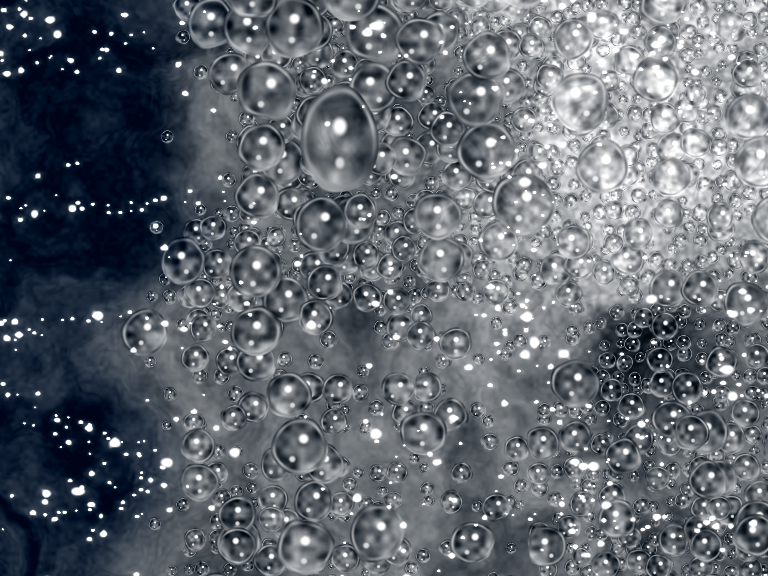
Give the GLSL for this texture, as a WebGL 1 fragment shader.

```glsl
precision highp float;
// Glassy bubbles and froth on rippled dark water, with scattered sun glints.
uniform vec2 u_resolution;

float hash(vec2 p) {
  vec3 q = fract(vec3(p.xyx) * 0.1031);
  q += dot(q, q.yzx + 33.33);
  return fract((q.x + q.y) * q.z);
}

float noise(vec2 p) {
  vec2 i = floor(p), f = fract(p);
  f = f * f * (3.0 - 2.0 * f);
  return mix(mix(hash(i), hash(i + vec2(1.0, 0.0)), f.x),
             mix(hash(i + vec2(0.0, 1.0)), hash(i + 1.0), f.x), f.y);
}

float fbm(vec2 p) {
  float sum = 0.0, amp = 0.5;
  for (int i = 0; i < 4; i++) {
    sum += amp * noise(p);
    p = mat2(0.8, 0.6, -0.6, 0.8) * p * 2.1 + 7.3;
    amp *= 0.5;
  }
  return sum;
}

// Regions: open dark water at left, bright froth at upper right.
float openWater(vec2 p) {
  return 1.0 - smoothstep(0.18, 0.40, p.x + 0.22 * (noise(p * 5.0) - 0.5));
}

float brightFroth(vec2 p) {
  vec2 w = p + 0.2 * (noise(p * 6.0 + 4.0) - 0.5);
  return smoothstep(0.65, 1.05, w.x) * smoothstep(0.36, 0.66, w.y);
}

// Chance of a bubble; fineness runs from 0 for large to 1 for small.
float bubbleChance(vec2 p, float fineness) {
  vec2 w = p + 0.14 * (noise(p * 7.0 + 9.0) - 0.5);
  float raft = smoothstep(0.32, 0.40, w.x) * smoothstep(0.45, 0.51, w.y);
  raft *= 1.0 - (1.0 - fineness) * smoothstep(0.72, 0.95, w.x);
  float rightBank = smoothstep(0.88, 1.08, w.x) * mix(0.12, 0.85, fineness);
  float strays = 0.24 * smoothstep(0.26, 0.42, w.x);
  float lowerClump = 0.5 * smoothstep(0.22, 0.05, length((p - vec2(0.48, 0.06)) * vec2(0.8, 1.0)));
  return max(max(raft * 0.9, rightBank), strays + lowerClump);
}

float glintChance(vec2 p) {
  float band = 1.0 - smoothstep(0.03, 0.15, abs(noise(p * 5.5 + 2.0) - 0.5));
  float left = 0.55 * openWater(p - vec2(0.05, 0.0));
  float right = 0.30 * smoothstep(0.75, 1.0, p.x);
  return band * (left + right + 0.14) + 0.03;
}

float waterTone(vec2 p) {
  vec2 warp = vec2(fbm(p * 5.0), fbm(p * 5.0 + 31.0)) - 0.5;
  float streaks = fbm(p * vec2(11.0, 5.0) + warp * 5.0) - 0.47;
  float froth = brightFroth(p), open = openWater(p);
  float tone = mix(0.36, 0.09, open) + 0.26 * froth;
  tone += streaks * mix(0.58, 0.40, open);
  tone -= 0.24 * smoothstep(0.15, 0.05, length(p - vec2(1.13, 0.37)) + 0.2 * warp.x);
  float crumple = abs(noise(p * 70.0 + warp * 14.0) - 0.5) + 0.6 * noise(p * 130.0) - 0.53;
  tone += crumple * mix(0.10, 0.42, froth);
  return max(tone, 0.015);
}

// One bubble in local units: q has length 1 at its edge.
float paintBubble(float under, float water, vec2 q, float seed, float blur) {
  float r = length(q) * (1.0 + 0.18 * (noise(q * 1.4 + seed * 37.0) - 0.5));
  if (r > 1.0 + blur) return under;
  float angle = -1.4 + 2.4 * (seed - 0.5);
  float shade = 0.05 + 0.55 * water * water;
  float body = mix(water * 0.95 + 0.02, shade, 0.85 * smoothstep(0.35, 0.85, r));
  body += 0.42 * (noise(q * 3.5 + seed * 91.0) - 0.42);
  body += 0.38 * smoothstep(0.35, 0.8, r) * smoothstep(0.1, 0.9, dot(q, vec2(cos(angle), sin(angle))));
  float ring = (r - 0.89) / 0.065;
  body = mix(body, 0.22 + 0.6 * noise(q * 2.5 + seed * 53.0), 0.85 * exp(-ring * ring));
  vec2 spot = vec2(0.35 * (seed - 0.4), 0.26);
  body = mix(body, 1.0, smoothstep(0.23, 0.09, length(q - spot)));
  body = mix(body, 0.85, smoothstep(0.16, 0.05, length(q + spot * 1.7)));
  return mix(under, max(body, 0.02), 1.0 - smoothstep(1.0 - blur, 1.0 + blur, r));
}

float bubbleLayer(float under, float water, vec2 p, float cell, float fineness, float pixel) {
  vec2 id = floor(p / cell);
  for (int y = -1; y <= 1; y++) {
    for (int x = -1; x <= 1; x++) {
      vec2 k = id + vec2(float(x), float(y));
      vec2 key = k + 40.0 + fineness * 170.0;
      vec2 centre = (k + 0.5 + 0.6 * (vec2(hash(key), hash(key + 61.7)) - 0.5)) * cell;
      float radius = cell * mix(0.30, 0.56, hash(key + 23.1));
      if (hash(key + 11.9) < bubbleChance(centre, fineness))
        under = paintBubble(under, water, (p - centre) / radius, hash(key + 5.3), 1.2 * pixel / radius);
    }
  }
  return under;
}

// Bright irregular sparks with a faint halo.
float glintLayer(vec2 p, float cell, float seed) {
  float glow = 0.0;
  vec2 id = floor(p / cell);
  for (int y = -1; y <= 1; y++) {
    for (int x = -1; x <= 1; x++) {
      vec2 k = id + vec2(float(x), float(y)), key = k + seed;
      vec2 centre = (k + vec2(hash(key), hash(key + 47.3))) * cell;
      float present = step(hash(key + 17.7), glintChance(centre));
      float radius = cell * mix(0.10, 0.30, pow(hash(key + 29.1), 2.0));
      float d = length((p - centre) * vec2(1.0, 1.25)) / radius;
      d *= 0.75 + 0.5 * noise((p - centre) / radius + key);
      glow += present * (smoothstep(1.3, 0.6, d) + 0.22 * exp(-d * d * 0.35));
    }
  }
  return min(glow, 1.0);
}

void main() {
  vec2 p = gl_FragCoord.xy / u_resolution.y;
  float pixel = 1.0 / u_resolution.y;
  float water = waterTone(p);
  float tone = water;
  for (int i = 0; i < 4; i++) {
    float fineness = 1.0 - float(i) / 3.0;
    tone = bubbleLayer(tone, water, p, mix(0.098, 0.028, fineness), fineness, pixel);
  }
  vec2 giant = (p - vec2(0.59, 0.757)) / vec2(0.072, 0.090);
  tone = paintBubble(tone, water, giant, 0.4, pixel * 15.0);
  tone += 0.10 * brightFroth(p);
  tone = mix(tone, 1.0, max(glintLayer(p, 0.038, 90.0), glintLayer(p, 0.022, 210.0)));
  // Cool tint fades towards white and deepens to navy on open water.
  vec3 coolTint = vec3(-0.035, 0.0, 0.035) + vec3(-0.03, 0.0, 0.05) * openWater(p);
  gl_FragColor = vec4(clamp(tone + coolTint * (1.0 - min(tone, 1.0)), 0.0, 1.0), 1.0);
}
```
